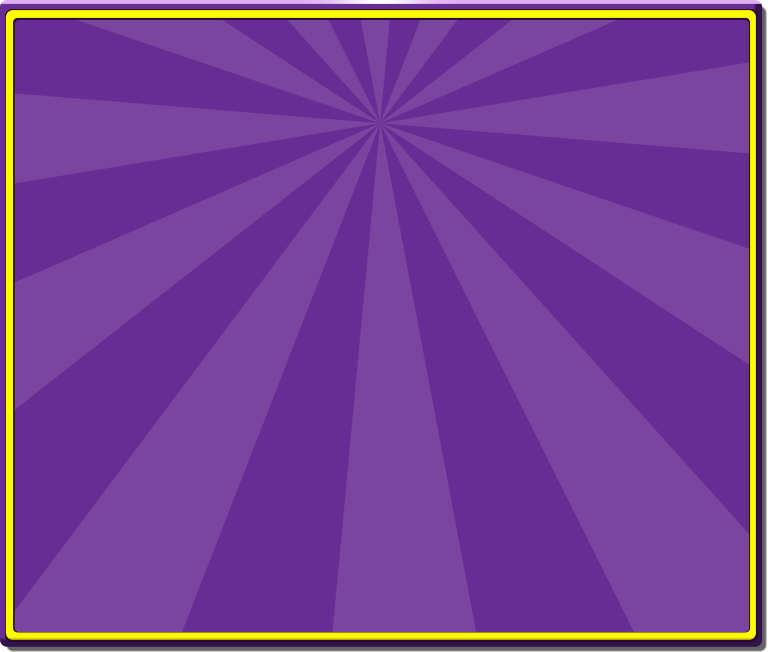
A WebGL 2 fragment shader for this background:

```glsl
#version 300 es
precision highp float;
// A two-tone sunburst panel in a raised yellow frame with a grey drop shadow.
// Rays are a repeated angle around one hub; the frame is a stack of rounded
// boxes, each given by its insets from the canvas sides.
uniform vec2 u_resolution;
out vec4 outColor;

// Lengths are in hundredths of the canvas height.
// Insets are ordered left, bottom, right, top.
const vec4 SHADOW_INSET  = vec4(0.90, 0.00, 0.15, 0.90);
const vec4 PANEL_INSET   = vec4(0.00, 0.80, 0.90, 0.00);
const vec4 OUTLINE_INSET = vec4(0.75, 1.50, 1.50, 1.40);
const vec4 FRAME_INSET   = vec4(0.90, 1.85, 1.85, 1.55);
const vec4 GROOVE_INSET  = vec4(2.00, 3.00, 2.75, 2.75);
const vec4 FIELD_INSET   = vec4(2.25, 3.05, 2.90, 3.05);
const float OUTER_RADIUS = 1.1;
const float INNER_RADIUS = 0.7;
const float LIP_HEIGHT   = 0.6;
const float GLOW_WIDTH   = 6.5;

const vec2  HUB         = vec2(0.495, 0.811); // fraction of the canvas
const float RAY_COUNT   = 12.0;
const float RAY_START   = -5.0;               // degrees from straight down
const float RAY_STRETCH = 1.07;               // horizontal widening

const vec3 PAPER      = vec3(1.0);
const vec3 SHADOW     = vec3(0.40, 0.39, 0.40);
const vec3 PANEL      = vec3(0.41, 0.18, 0.58);
const vec3 PANEL_DARK = vec3(0.20, 0.07, 0.29);
const vec3 LIP        = vec3(0.87, 0.68, 0.95);
const vec3 OUTLINE    = vec3(0.14, 0.05, 0.19);
const vec3 YELLOW     = vec3(1.0, 0.98, 0.0);
const vec3 OLIVE      = vec3(0.74, 0.67, 0.02);
const vec3 RAY_DARK   = vec3(0.408, 0.176, 0.580);
const vec3 RAY_LIGHT  = vec3(0.478, 0.267, 0.624);

// Signed distance to a rounded box set in from the canvas sides.
float insetBox(vec2 p, vec2 canvas, vec4 inset, float radius) {
    vec2 low = inset.xy;
    vec2 high = canvas - inset.zw;
    vec2 d = abs(p - 0.5 * (low + high)) - 0.5 * (high - low) + radius;
    return length(max(d, 0.0)) + min(max(d.x, d.y), 0.0) - radius;
}

// Smooth coverage of the inside of a signed distance.
float cover(float dist, float pixel) {
    return clamp(0.5 - dist / pixel, 0.0, 1.0);
}

// Alternating wedges, smoothed by their distance to the nearest ray edge.
vec3 sunburst(vec2 p, vec2 canvas, float pixel) {
    vec2 q = p - HUB * canvas;
    q.x /= RAY_STRETCH;
    float period = radians(360.0) / RAY_COUNT;
    float angle = atan(q.x, -q.y) - radians(RAY_START);
    float turn = fract(angle / period);
    float edge = (abs(turn - 0.25) < 0.5 ? abs(turn - 0.25) : 1.25 - turn) - 0.25;
    return mix(RAY_DARK, RAY_LIGHT, cover(edge * period * length(q), pixel));
}

void main() {
    float pixel = 100.0 / u_resolution.y;
    vec2 p = gl_FragCoord.xy * pixel;
    vec2 canvas = u_resolution * pixel;

    // Drop shadow
    float shadow = insetBox(p, canvas, SHADOW_INSET, OUTER_RADIUS);
    vec3 color = mix(PAPER, SHADOW, 1.0 - smoothstep(-0.35, 0.1, shadow));

    // Purple backing, darker along the bottom and right
    vec2 farSide = vec2(canvas.x - p.x, p.y);
    float shade = 1.0 - smoothstep(1.6, 2.4, min(farSide.x, farSide.y));
    vec3 backing = mix(PANEL, PANEL_DARK, shade);

    // Pale lip on the top edge with a white glint at its middle
    float fromMiddle = (p.x - HUB.x * canvas.x) / GLOW_WIDTH;
    vec3 lip = mix(LIP, vec3(1.0), exp(-fromMiddle * fromMiddle));
    backing = mix(backing, lip, cover(canvas.y - p.y - LIP_HEIGHT, pixel));
    float panel = insetBox(p, canvas, PANEL_INSET, OUTER_RADIUS);
    color = mix(color, backing, cover(panel, pixel));

    // Dark outline and yellow frame with a shaded lower rim
    float outline = insetBox(p, canvas, OUTLINE_INSET, OUTER_RADIUS);
    color = mix(color, OUTLINE, cover(outline, pixel));
    float frame = insetBox(p, canvas, FRAME_INSET, OUTER_RADIUS);
    float rim = 1.0 - smoothstep(0.0, 0.45, p.y - FRAME_INSET.y);
    color = mix(color, mix(YELLOW, OLIVE, rim), cover(frame, pixel));

    // Dark groove and the sunburst field inside it
    float groove = insetBox(p, canvas, GROOVE_INSET, INNER_RADIUS);
    color = mix(color, OUTLINE, cover(groove, pixel));
    float field = insetBox(p, canvas, FIELD_INSET, INNER_RADIUS);
    color = mix(color, sunburst(p, canvas, pixel), cover(field, pixel));

    outColor = vec4(color, 1.0);
}
```
